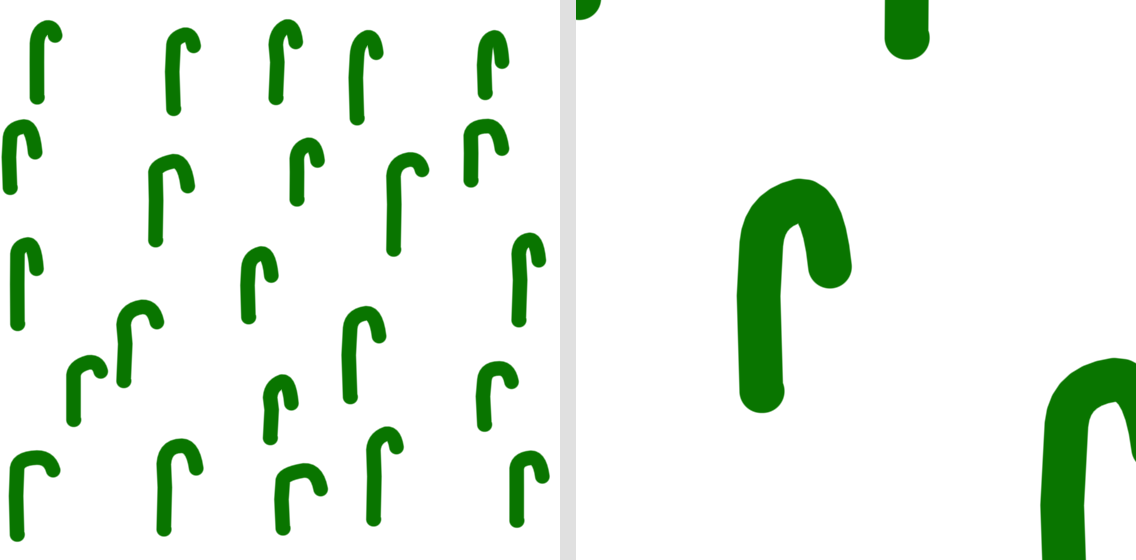
Left: the whole. Right: its middle third, enlarged.
Write a WebGL 1 fragment shader that draws this pattern.

```glsl
precision highp float;
// Scattered dark green hooked canes, drawn as thick round strokes on white.

uniform vec2 u_resolution;

const vec3 PAPER = vec3(1.0);
const vec3 GREEN = vec3(0.035, 0.46, 0.0);
const float COLUMNS = 5.0;
const float STROKE_RADIUS = 0.013;
const float CELL_MARGIN = 0.004;
const int CURVE_STEPS = 7;

// Four random values in 0..1 from a cell and a seed, without sine.
vec4 hash4(vec2 cell, float seed) {
  vec4 q = fract(vec4(cell.xyx, seed + cell.y) * vec4(0.1031, 0.1030, 0.0973, 0.1099) + seed * 0.137);
  q += dot(q, q.wzxy + 33.33);
  return fract((q.xxyz + q.yzzw) * q.zywx);
}

float segmentDistance(vec2 p, vec2 a, vec2 b) {
  vec2 pa = p - a;
  vec2 ba = b - a;
  return length(pa - ba * clamp(dot(pa, ba) / dot(ba, ba), 0.0, 1.0));
}

vec2 bezierPoint(vec2 a, vec2 b, vec2 c, float t) {
  return mix(mix(a, b, t), mix(b, c, t), t);
}

// Distance to a quadratic curve, split into short chords.
float curveDistance(vec2 p, vec2 a, vec2 b, vec2 c) {
  float d = 1.0;
  vec2 start = a;
  for (int i = 1; i <= CURVE_STEPS; i++) {
    vec2 end = bezierPoint(a, b, c, float(i) / float(CURVE_STEPS));
    d = min(d, segmentDistance(p, start, end));
    start = end;
  }
  return d;
}

// Signed distance to one cane with its foot at the origin.
float caneDistance(vec2 p, vec2 size, vec4 shape) {
  float rise = mix(0.014, 0.034, shape.x);
  float drop = mix(0.014, 0.046, shape.y);
  float tilt = mix(0.0, 0.008, shape.z);
  float lean = mix(-0.003, 0.003, shape.w);

  vec2 knee = vec2(lean, 0.5 * size.y);
  vec2 shoulder = vec2(0.0, size.y - rise);
  vec2 crown = vec2(0.55 * size.x, size.y);
  vec2 tip = vec2(size.x, size.y - drop);

  float stem = min(segmentDistance(p, vec2(0.0), knee), segmentDistance(p, knee, shoulder));
  float bend = curveDistance(p, shoulder, vec2(0.04 * size.x, size.y - tilt), crown);
  float hook = curveDistance(p, crown, vec2(0.9 * size.x, size.y + 0.3 * tilt), tip);
  float knob = length(p - vec2(0.0008, 0.0));
  return min(min(stem, knob), min(bend, hook)) - STROKE_RADIUS;
}

// One cane per cell; alternate columns hold five or four rows.
float fieldDistance(vec2 p) {
  float column = floor(p.x * COLUMNS);
  float rows = 5.0 - mod(column, 2.0);
  vec2 pitch = 1.0 / vec2(COLUMNS, rows);
  vec2 cell = vec2(column, floor(p.y * rows));

  vec4 place = hash4(cell, 3.0);
  vec4 shape = hash4(cell, 11.0);
  vec2 size = vec2(mix(0.03, 0.07, place.x), pitch.y * mix(0.48, 0.72, place.y));
  float border = STROKE_RADIUS + CELL_MARGIN;
  vec2 slack = pitch - size - 2.0 * border;
  vec2 foot = cell * pitch + border + slack * place.zw;
  return caneDistance(p - foot, size, shape);
}

void main() {
  float pixel = 1.0 / u_resolution.y;
  vec2 p = gl_FragCoord.xy * pixel;
  float ink = 1.0 - smoothstep(-pixel, pixel, fieldDistance(p));
  gl_FragColor = vec4(mix(PAPER, GREEN, ink), 1.0);
}
```
